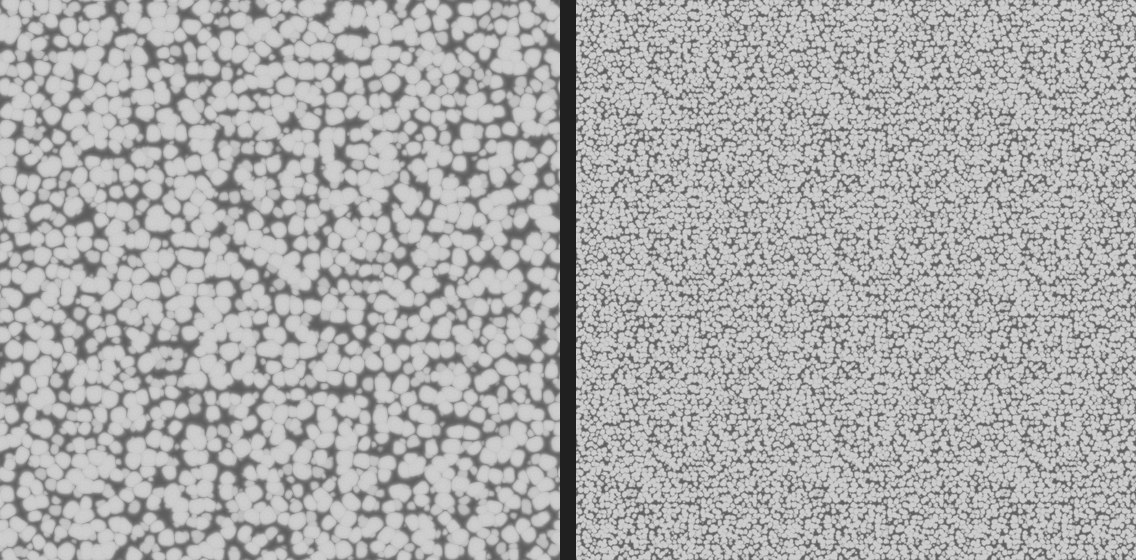
Left, the tile; right, the same tile 3 across and 3 down.
Reproduce this texture procedurally as a WebGL 2 fragment shader.

```glsl
#version 300 es
precision highp float;
// Tightly scattered pale pebbles over a dark, soft-shadowed ground.
// Two wrapped cellular scatters, one of large grains and one of small low ones
// that fill the gaps; the highest rounded dome at each point sets the tone.

uniform vec2 u_resolution;
out vec4 fragColor;

const float CELLS = 36.0;          // grains along each side, even so rows wrap
const float JITTER = 0.76;         // how far a grain strays inside its cell
const float GROUND_TONE = 0.365;
const float GRAIN_TONE = 0.805;

// Four random values for a cell
vec4 hash4(vec2 cell, float seed) {
    vec4 p = fract((cell.xyxy + seed) * vec4(0.1031, 0.1030, 0.0973, 0.1099));
    p += dot(p, p.wzxy + 33.33);
    return fract((p.xxyz + p.yzzw) * p.zywx);
}

mat2 rotation(float angle) {
    float c = cos(angle), s = sin(angle);
    return mat2(c, s, -s, c);
}

// Distance from the centre, 1.0 on the outline of a wobbly rounded box
float outline(vec2 p, float radius, float stretch, float phase) {
    vec2 a = abs(p * vec2(stretch, 1.0 / stretch)) / radius;
    float box = pow(pow(a.x, 2.5) + pow(a.y, 2.5), 0.4);
    float angle = atan(p.y, p.x + 1e-5);
    return box * (1.0 + 0.05 * sin(3.0 * angle + phase));
}

// Height of a dome: gently curved top, crisp shoulder, slowly fading foot
float dome(float q, float radius) {
    float top = 1.0 - 0.11 * q * q * q;
    float edge = (q - 1.0) * radius;
    float softness = mix(0.04, 0.085, smoothstep(-0.1, 0.2, edge));
    return top / (1.0 + exp(edge / softness));
}

// Faint growth rings on the top of a grain
float rings(float q, vec2 p, float phase) {
    float warp = 0.8 * sin(7.0 * p.x + phase) + 0.8 * sin(6.0 * p.y - phase);
    return 0.016 * sin(17.0 * q + warp + phase) * (1.0 - smoothstep(0.7, 1.0, q));
}

// Highest grain at a point in cell units, for a range of radii and of heights
float grainHeight(vec2 point, float seed, vec2 radii, vec2 lifts) {
    vec2 home = floor(point);
    float highest = 0.0;
    for (int j = -2; j <= 2; j++) {
        for (int i = -2; i <= 2; i++) {
            vec2 cell = home + vec2(i, j);
            vec2 wrapped = mod(cell, CELLS);
            vec4 place = hash4(wrapped, seed);
            vec4 form = hash4(wrapped, seed + 60.0);

            // Alternate rows step sideways by half a cell
            vec2 centre = cell + 0.5 + JITTER * (place.xy - 0.5);
            centre.x += 0.5 * mod(wrapped.y, 2.0) - 0.25;
            vec2 p = rotation(6.2832 * place.z) * (point - centre);

            float radius = mix(radii.x, radii.y, place.w);
            float stretch = mix(1.0, 1.18, form.x);
            float phase = 6.2832 * form.y;
            float lift = mix(lifts.x, lifts.y, smoothstep(0.0, 0.4, place.w + 0.2 * form.z));

            float q = outline(p, radius, stretch, phase);
            highest = max(highest, lift * dome(q, radius) + rings(q, p, phase));
        }
    }
    return highest;
}

void main() {
    vec2 point = gl_FragCoord.xy / u_resolution * CELLS;
    float large = grainHeight(point, 11.0, vec2(0.38, 0.63), vec2(0.85, 1.0));
    float small = grainHeight(point, 157.0, vec2(0.16, 0.36), vec2(0.5, 0.9));
    float tone = mix(GROUND_TONE, GRAIN_TONE, max(large, small));
    fragColor = vec4(vec3(tone), 1.0);
}
```
